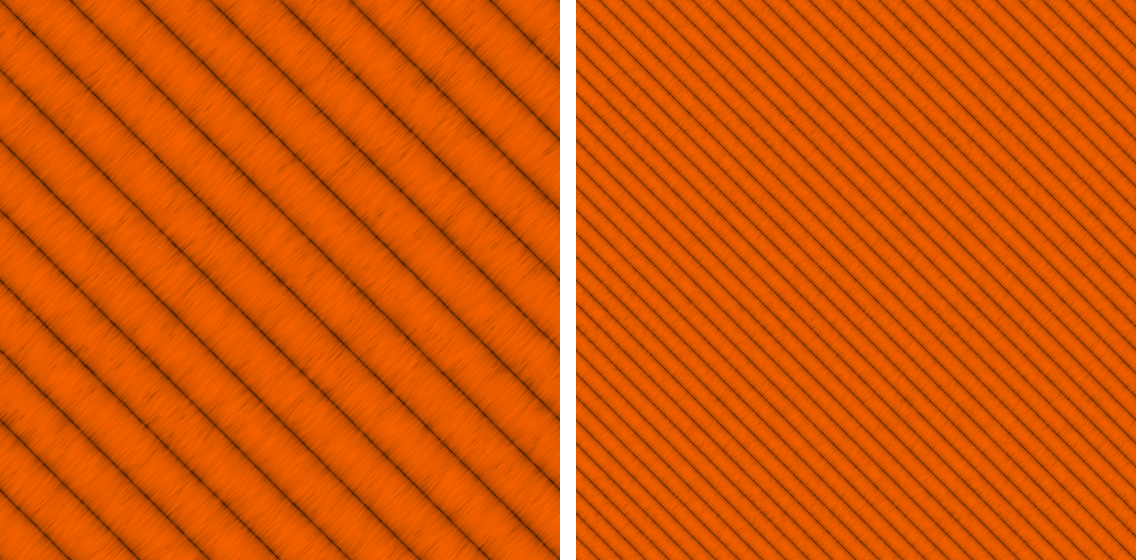
Left, the tile; right, the same tile 3 across and 3 down.
A Shadertoy shader for this pattern:

```glsl
// Diagonal rounded orange ribs with dark seams and fine brushed fibres, tiling seamlessly.
#define RIBS 8.0
#define BASE_COLOR vec3(1.0, 0.394, 0.0)
#define SHADOW_DEPTH 0.36
#define SHADOW_WIDTH 0.13
#define SEAM_DEPTH 0.22
#define SEAM_WIDTH 0.022
#define SEAM_WOBBLE 0.012
#define GRAIN_DEPTH 0.13
#define SCRATCH_DEPTH 0.12
#define FIBRE_BEND 0.003

float hash(vec2 p) {
    return fract(sin(dot(p, vec2(12.9898, 78.233))) * 43758.5453);
}

// Hash of a diagonal lattice cell, wrapped so that a unit step in x or y returns the same cell.
float wrappedHash(vec2 cell, vec2 count, float seed) {
    float turns = floor((cell.x + 0.5) / count.x);
    cell -= turns * count;
    cell.y = mod(cell.y + 0.5, 2.0 * count.y) - 0.5;
    return hash(floor(cell + 0.5) + seed);
}

// Value noise over diagonal coordinates (x + y, x - y).
float diagonalNoise(vec2 diagonal, vec2 count, float seed) {
    vec2 p = diagonal * count;
    vec2 cell = floor(p);
    vec2 f = p - cell;
    f = f * f * (3.0 - 2.0 * f);
    float low = mix(wrappedHash(cell, count, seed),
                    wrappedHash(cell + vec2(1.0, 0.0), count, seed), f.x);
    float high = mix(wrappedHash(cell + vec2(0.0, 1.0), count, seed),
                     wrappedHash(cell + vec2(1.0, 1.0), count, seed), f.x);
    return mix(low, high, f.y);
}

void mainImage(out vec4 fragColor, in vec2 fragCoord) {
    vec2 uv = fragCoord / iResolution.xy;
    vec2 diagonal = vec2(uv.x + uv.y, uv.x - uv.y);

    // Fibres run across the ribs and bend a little
    vec2 fibre = diagonal;
    fibre.y += FIBRE_BEND * (diagonalNoise(diagonal, vec2(16.0, 16.0), 3.0) - 0.5);
    float fine = diagonalNoise(fibre, vec2(26.0, 330.0), 11.0);
    float medium = diagonalNoise(fibre, vec2(32.0, 190.0), 23.0);
    float blotch = diagonalNoise(diagonal, vec2(18.0, 36.0), 37.0);
    float grain = 0.6 * fine + 0.25 * medium + 0.15 * blotch;
    float scratch = smoothstep(0.6, 0.95, diagonalNoise(fibre, vec2(34.0, 300.0), 51.0))
                  * smoothstep(0.3, 0.8, blotch);

    // Distance to the nearest seam, in rib widths
    float wobble = SEAM_WOBBLE * (diagonalNoise(diagonal, vec2(8.0, 40.0), 67.0) - 0.5);
    float rib = diagonal.x * RIBS + wobble;
    float seamDistance = abs(rib - floor(rib + 0.5));

    // Soft rounding, then a narrow seam with darker knots
    float shadow = SHADOW_DEPTH * exp(-seamDistance / SHADOW_WIDTH) * (0.65 + 0.7 * grain);
    float knots = 0.55 + 0.9 * diagonalNoise(diagonal, vec2(RIBS, 90.0), 83.0);
    float seamOffset = seamDistance / SEAM_WIDTH;
    float seam = SEAM_DEPTH * knots * exp(-seamOffset * seamOffset);

    float light = max(1.0 - shadow - seam, 0.0);
    light *= 1.0 - GRAIN_DEPTH * grain - SCRATCH_DEPTH * scratch;
    fragColor = vec4(BASE_COLOR * light, 1.0);
}
```
